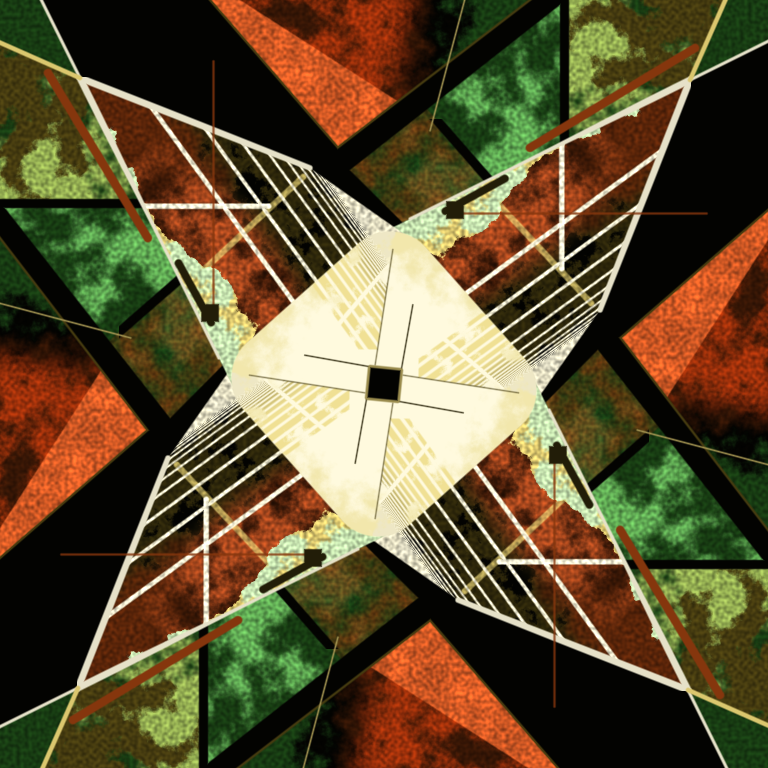
Give the GLSL for this background, as a WebGL 1 fragment shader.

```glsl
precision highp float;
// A four-armed pinwheel of latticed glass blades around a pale rounded hub.
// One arm is built from half-planes, bars and gradient noise, painted at
// four quarter turns over black; the hub is laid on top.
uniform vec2 u_resolution;

const float SOFT = .003;
const vec3 CREAM = vec3(1., .98, .87);
const vec3 STRAW = vec3(.86, .78, .43);
const vec3 ORANGE = vec3(.8, .34, .14);
const vec3 RUST = vec3(.52, .21, .05);
const vec3 OLIVE = vec3(.27, .23, .06);
const vec3 FOREST = vec3(.09, .23, .07);
const vec3 JADE = vec3(.38, .67, .33);
const vec3 INK = vec3(.012, .012, .005);
const vec2 HUB_AXIS = vec2(.747, .665);
const vec2 SLAT_AXIS = vec2(.59, -.81);
// Lines are stored as start.xy, end.xy.
const vec4 UPPER_RIM = vec4(.068, .43, 1.1, .942);
const vec4 LOWER_RIM = vec4(.5625, .193, .797, .792);
const vec4 HEEL = vec4(.406, -.03, .5625, .193);
const vec4 SPOKE = vec4(.05, .023, .35, -.023);

float corner(vec2 cell, vec2 offset) {
  float h = 6.2832 * fract(sin(dot(cell, vec2(127.1, 311.7))) * 43758.5);
  return dot(vec2(cos(h), sin(h)), offset);
}

float noise(vec2 p) {
  vec2 i = floor(p), f = fract(p), e = vec2(1., 0.), w = f * f * (3. - 2. * f);
  float low = mix(corner(i, f), corner(i + e, f - e), w.x);
  float high = mix(corner(i + e.yx, f - e.yx), corner(i + 1., f - 1.), w.x);
  return mix(low, high, w.y);
}

float fbm(vec2 p) {
  float sum = 0., amp = .75;
  for (int i = 0; i < 5; i++) {
    sum += amp * noise(p);
    p = mat2(1.6, 1.2, -1.2, 1.6) * p + 7.3;
    amp *= .56;
  }
  return sum;
}

// Signed distance to a line, positive on its left.
float side(vec2 p, vec4 l) {
  vec2 d = normalize(l.zw - l.xy);
  return d.x * (p.y - l.y) - d.y * (p.x - l.x);
}

float box(vec2 p, float size) {
  vec2 d = abs(p) - size;
  return length(max(d, 0.)) + min(max(d.x, d.y), 0.);
}

float fill(float d) { return smoothstep(-SOFT, SOFT, d); }

float bar(vec2 p, vec4 l, float w) {
  vec2 d = l.zw - l.xy, q = p - l.xy;
  return fill(w - length(q - d * clamp(dot(q, d) / dot(d, d), 0., 1.)));
}

// Parallel slats whose spacing shrinks geometrically.
float slats(float s, float rate) {
  float room = max(.203 - s, .004), k = log(room / .268) / log(.7) * rate;
  float d = abs(fract(k + .5) - .5) * room * .357 / rate;
  return fill(.0018 + .016 * room - d) * step(-.5, k);
}

vec3 paintArm(vec3 col, vec2 p) {
  float cloud = fbm(p * 5.), blot = fbm(p * 13. + 4.), grain = 1. + .5 * noise(p * 95.);
  float rim = side(p, UPPER_RIM), s = dot(p, SLAT_AXIS);

  // Outer field: orange wedge, red glass, dark foliage.
  float field = min(side(p, vec4(-.128, .61, .38, 1.)), side(p, vec4(-.453, 1., -.115, .61)));
  vec3 c = mix(RUST * .4, vec3(.62, .19, .04), smoothstep(-.4, .4, blot + cloud));
  c = mix(c, INK, smoothstep(.02, .13, p.x + blot * .12));
  c = mix(c, FOREST, smoothstep(.12, .24, p.x + blot * .2));
  c = mix(c, ORANGE * (1. + .35 * blot), fill(-side(p, vec4(-.375, 1., .03, .74))));
  col = mix(col, c * grain, fill(field));
  col = mix(col, OLIVE, fill(.003 - abs(field)));

  // Green panels on either side of a dark upright bar.
  float panel = min(-side(p, vec4(-.089, .557, .458, .987)), side(p, vec4(-.089, .557, .055, .414)));
  float inner = side(p, vec4(.1, .73, .26, .547));
  c = mix(FOREST, JADE, smoothstep(-.16, .22, cloud + .3 * blot + .12 - 1.2 * abs(p.x - .36)));
  c = mix(c, mix(FOREST, RUST, clamp(.45 + blot, 0., 1.)), fill(-inner) * .8);
  c = mix(c, INK, fill(.012 - abs(inner)) * step(p.y, .69));
  col = mix(col, c * grain, fill(min(min(panel, rim), .458 - p.x)));
  c = mix(FOREST, vec3(.58, .68, .32), smoothstep(-.1, .2, cloud + .3 - 1.3 * length(p - vec2(.57, .83))));
  c = mix(c, OLIVE, smoothstep(-.25, -.13, .35 * blot - length(p - vec2(.77, .96))));
  c = mix(c, FOREST, fill(-side(p, vec4(.797, .792, .888, 1.))));
  col = mix(col, c * grain, fill(min(rim, p.x - .482)));
  col = mix(col, STRAW * .75, bar(p, vec4(.12, .66, .21, 1.), .002));
  col = mix(col, RUST, bar(p, vec4(.38, .615, .81, .875), .011));

  // Blade: rusty glass fading to olive and ink at the dense slats.
  float blade = min(min(-rim, side(p, LOWER_RIM)), min(side(p, HEEL), dot(p, HUB_AXIS) - .2));
  c = mix(RUST * .35, ORANGE * .85, smoothstep(-.3, .5, blot + .45 - 1.7 * length(p - vec2(.32, .42))));
  c = mix(c, RUST * .75, smoothstep(.45, .65, p.x) * .8);
  c = mix(c, OLIVE * .65, smoothstep(-.07, .02, s + .06 * blot));
  c = mix(c, INK, smoothstep(.02, .22, blot) * smoothstep(-.09, .02, s));
  c = mix(c, STRAW, bar(p, vec4(.25, .52, .54, .21), .008) * .7);
  float ledge = rim + .125 * smoothstep(.5, .15, p.x) + .05 * blot;
  c = mix(c, mix(STRAW, vec3(.77, .88, .68), smoothstep(-.1, .2, cloud + blot)), fill(ledge));
  c = mix(c, CREAM, max(slats(s, 1.), bar(p, vec4(.463, .3, .463, .63), .007)));
  col = mix(col, c * grain, fill(blade));

  // Rims, a thin cross wire and a dark latch.
  float w = .004 + .005 * smoothstep(.3, .75, p.x) * step(p.x, .8);
  col = mix(col, CREAM * .9, max(bar(p, UPPER_RIM, w), bar(p, LOWER_RIM, w)));
  col = mix(col, STRAW, bar(p, vec4(.797, .792, .92, 1.07), .006));
  col = mix(col, RUST, bar(p, vec4(.2, .444, .84, .444), .003) * .8);
  float latch = max(bar(p, vec4(.16, .45, .315, .535), .01), fill(-box(p - vec2(.185, .453), .023)));
  return mix(col, OLIVE * .5, latch);
}

// One quarter of the hub: straw louvres beside a white spoke.
vec3 paintHub(vec3 col, vec2 p) {
  float s = dot(p, SLAT_AXIS), zone = min(min(s, side(p, SPOKE)), p.x - .09);
  vec3 c = mix(vec3(.94, .88, .58), OLIVE * 1.6, smoothstep(.1, .2, s) * .8);
  c = mix(c, CREAM, max(slats(s, 2.), bar(p, vec4(.13, .14, .31, -.013), .006)));
  col = mix(col, c, fill(zone) * smoothstep(-.35, 0., fbm(p * 16.)));
  col = mix(col, OLIVE, bar(p, SPOKE, .0015) * .7);
  return mix(col, OLIVE * .6, bar(p, vec4(.044, .031, .075, .206), .0015));
}

void main() {
  float scale = min(u_resolution.x, u_resolution.y);
  vec2 p = (2. * gl_FragCoord.xy - u_resolution) / scale, q = p;
  float wear = smoothstep(.24, .38, length(p) + .12 * fbm(p * 20.));
  vec3 col = INK, hub = mix(CREAM, vec3(.93, .88, .61), wear * .75);
  for (int i = 0; i < 4; i++) {
    col = paintArm(col, q);
    hub = paintHub(hub, q);
    q = vec2(-q.y, q.x);
  }
  vec2 turned = mat2(HUB_AXIS.x, -HUB_AXIS.y, HUB_AXIS.y, HUB_AXIS.x) * p;
  col = mix(col, hub, fill(.125 - box(turned, .193)));
  float socket = box(mat2(.995, .1, -.1, .995) * p, .039);
  col = mix(col, STRAW * .7, fill(.007 - socket));
  gl_FragColor = vec4(mix(col, INK, fill(-socket)), 1.);
}
```
